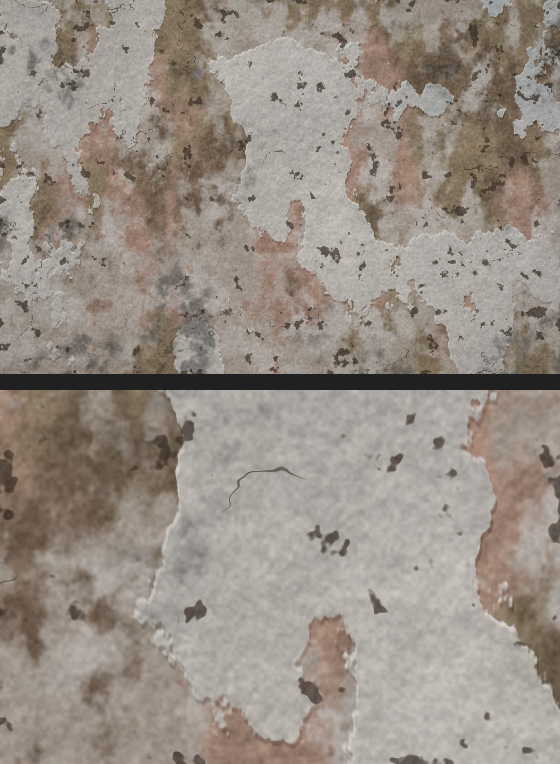
Top, the full canvas; bottom, a detail of the centre.
A Shadertoy shader for this texture:

```glsl
float hash(vec2 p) {
    vec3 q = fract(p.xyx * vec3(.1031, .1030, .0973));
    q += dot(q, q.yzx + 33.33);
    return fract((q.x + q.y) * q.z);
}

float noise(vec2 p) {
    vec2 i = floor(p), f = fract(p);
    f = f * f * (3. - 2. * f);
    return mix(mix(hash(i), hash(i + vec2(1, 0)), f.x),
               mix(hash(i + vec2(0, 1)), hash(i + 1.), f.x), f.y);
}

float fbm(vec2 p, int octaves) {
    float sum = 0., weight = 1., total = 0.;
    for (int i = 0; i < octaves; i++) {
        sum += weight * noise(p);
        total += weight;
        weight *= .58;
        p = mat2(1.6, 1.2, -1.2, 1.6) * p + 17.3;
    }
    return sum / total;
}

float blob(vec2 p, vec2 center, vec2 size) {
    vec2 d = (p - center) / size;
    return exp(-dot(d, d));
}

float segmentDistance(vec2 p, vec2 a, vec2 b) {
    vec2 d = b - a;
    return length(p - a - d * clamp(dot(p - a, d) / dot(d, d), 0., 1.));
}

// Remaining paint: one tall central sheet plus ragged flakes
float paintMask(vec2 p) {
    float n = fbm(p * vec2(6.5, 4.5) + 3.7, 7);
    float sheet = segmentDistance(p, vec2(.73, .82), vec2(.85, .36));
    float bias = .30 * smoothstep(.19, .05, sheet)
               + .20 * blob(p, vec2(1.3, 1.02), vec2(.22, .1))
               + .18 * blob(p, vec2(0., .78), vec2(.05, .14))
               + .08 * blob(p, vec2(.48, .9), vec2(.12, .15))
               - .16 * blob(p, vec2(.52, .58), vec2(.19, .13))
               - .14 * blob(p, vec2(1.06, .62), vec2(.14, .3));
    return smoothstep(.545, .565, n + bias);
}

float height(vec2 p) {
    return .10 * paintMask(p) + .20 * fbm(p * 38., 4) + .16 * fbm(p * 9., 3);
}

void mainImage(out vec4 fragColor, in vec2 fragCoord) {
    vec2 p = fragCoord / iResolution.y;
    float fine = fbm(p * 32. + 8.1, 4);
    float streak = fbm(p * vec2(24., 4.) + 41., 5);

    // Bare plaster: pink, olive and damp brown
    float olive = fbm(p * vec2(5., 3.) + 61., 5)
                + .16 * blob(p, vec2(1.22, .58), vec2(.14, .4))
                + .14 * blob(p, vec2(.48, .57), vec2(.22, .14))
                - .10 * blob(p, vec2(1., .75), vec2(.13, .3));
    vec3 col = mix(vec3(.60, .495, .44), vec3(.51, .45, .365),
                   smoothstep(.45, .60, olive));
    float damp = .6 * fbm(p * vec2(8., 5.) + 23., 6) + .4 * streak
               + .15 * blob(p, vec2(.5, .57), vec2(.2, .1))
               + .10 * blob(p, vec2(.08, .62), vec2(.06, .3));
    col = mix(col, vec3(.385, .325, .265), .75 * smoothstep(.53, .66, damp));
    col *= .84 + .32 * fine;

    // Worn whitewash, thicker towards the foot and left of the wall
    float wash = .5 * fbm(p * vec2(8., 5.) + 90., 6) + .25 * fine + .25 * streak
               + .09 * smoothstep(.6, .15, p.y)
               + .05 * smoothstep(.45, .05, p.x)
               - .12 * blob(p, vec2(.5, .57), vec2(.24, .15));
    vec3 washColor = mix(vec3(.61, .575, .54), vec3(.68, .66, .64),
                         smoothstep(.35, .65, fbm(p * 14., 5)));
    col = mix(col, washColor, .88 * smoothstep(.46, .57, wash));

    // Grey paint, cooler in the upper right
    float paint = paintMask(p);
    float cool = blob(p, vec2(1.35, .9), vec2(.35, .35));
    vec3 paintColor = mix(vec3(.685, .67, .65), vec3(.64, .655, .66), cool);
    paintColor *= .92 + .16 * fbm(p * vec2(10., 6.) + 5., 5);
    col = mix(col, paintColor, .95 * paint);

    // Light from above on flake edges and rough plaster
    float relief = height(p) - height(p + vec2(-.0015, .0045));
    col += clamp(relief, -.16, .09) * vec3(1.05, 1., .95);

    // Soot, pits and short cracks
    float soot = fbm(p * vec2(6., 5.) + 133., 5) + .14 * smoothstep(.22, 0., p.y);
    col *= 1. - .32 * smoothstep(.58, .72, soot) * smoothstep(.35, .65, fine);
    float pits = smoothstep(.70, .76, fbm(p * 30. + 71., 4));
    float crackLine = abs(fbm(p * vec2(5., 8.) + 150., 5) - .5);
    float crack = smoothstep(.007, .001, crackLine)
                * smoothstep(.56, .64, fbm(p * 7. + 170., 3));
    col = mix(col, vec3(.22, .18, .15), max(.7 * pits, .6 * crack));

    // Mineral grain and darker borders
    col += .07 * (noise(p * 190.) - .5) + .05 * (noise(p * 310. + 9.) - .5);
    vec2 edge = fragCoord / iResolution.xy - .5;
    col *= 1.03 - .22 * dot(edge, edge);
    fragColor = vec4(clamp(col, 0., 1.), 1.);
}
```
